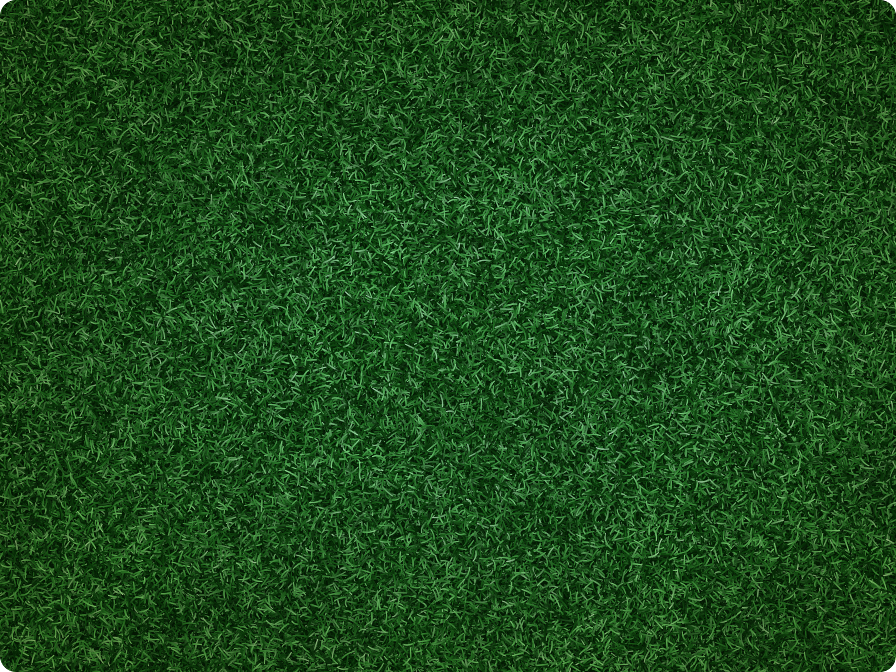
Write a Shadertoy shader that draws this texture.

```glsl
// Dense short green turf seen from above, with a soft vignette and rounded corners

vec4 hash4(vec3 p) {
    vec4 q = fract(p.xyzx * vec4(0.1031, 0.1030, 0.0973, 0.1099));
    q += dot(q, q.wzxy + 33.33);
    return fract((q.xxyz + q.yzzw) * q.zywx);
}

float valueNoise(vec2 p) {
    vec2 i = floor(p), f = fract(p);
    f = f * f * (3.0 - 2.0 * f);
    float low = mix(hash4(vec3(i, 3.0)).x, hash4(vec3(i + vec2(1, 0), 3.0)).x, f.x);
    float high = mix(hash4(vec3(i + vec2(0, 1), 3.0)).x, hash4(vec3(i + vec2(1, 1), 3.0)).x, f.x);
    return mix(low, high, f.y);
}

mat2 rotation(float angle) {
    float c = cos(angle), s = sin(angle);
    return mat2(c, s, -s, c);
}

// Green ramp: red and blue grow with the square of the green
vec3 grassColor(float green, float dryness) {
    float side = 0.82 * green * green;
    vec3 lush = vec3(side, green, side);
    vec3 pale = vec3(side + 0.17 * green, green, side + 0.18 * green);
    return mix(lush, pale, dryness);
}

// Lays one sheet of scattered, slightly curved blades over the turf
vec3 addBlades(vec3 turf, vec2 uv, float layer, float pixel) {
    const float CELL = 0.0128;
    vec2 p = rotation(layer * 2.4) * uv / CELL + layer * 17.3 + 200.0;
    vec2 home = floor(p);
    for (int y = -1; y <= 1; y++)
    for (int x = -1; x <= 1; x++) {
        vec2 id = home + vec2(x, y);
        vec4 shape = hash4(vec3(id, layer + 1.0));
        vec4 look = hash4(vec3(id, layer + 41.0));

        // Blade space: x runs from root to tip, y across
        vec2 q = rotation(shape.z * 6.2832) * (p - id - shape.xy) * CELL;
        float halfLength = mix(0.0042, 0.0098, shape.w);
        float along = clamp(q.x / halfLength, -1.0, 1.0);
        q.y += (look.x - 0.5) * 0.0035 * along * along;
        float dist = length(vec2(q.x - along * halfLength, q.y));
        float halfWidth = mix(0.0014, 0.0008, along * 0.5 + 0.5);
        float cover = 1.0 - smoothstep(halfWidth - 0.55 * pixel, halfWidth + 0.55 * pixel, dist);

        // Contact shadow, then the blade itself
        turf *= 1.0 - 0.15 * (1.0 - smoothstep(0.0, 0.004, dist));
        float green = 0.11 + 0.56 * pow(look.y, 1.4) + 0.008 * layer;
        green *= 0.93 + 0.15 * along;
        turf = mix(turf, grassColor(green, step(0.6, look.z) * look.w), cover);
    }
    return turf;
}

void mainImage(out vec4 fragColor, in vec2 fragCoord) {
    vec2 uv = fragCoord / iResolution.y;
    vec2 size = iResolution.xy / iResolution.y;
    float pixel = 1.0 / iResolution.y;

    // Blades from the shaded bottom up to the lit top
    vec3 color = vec3(0.018, 0.11, 0.018);
    for (int i = 0; i < 10; i++) color = addBlades(color, uv, float(i), pixel);

    // Uneven growth
    float patches = 0.5 * valueNoise(uv * 6.0) + 0.5 * valueNoise(uv * 17.0 + 9.0);
    color *= 0.93 + 0.18 * patches;

    // Cool bright middle, darker and slightly yellow rim
    vec2 centered = (uv - 0.5 * size) / size;
    float rim = smoothstep(0.15, 0.75, length(centered - vec2(0.04, 0.0)));
    color *= mix(1.08, 0.83, rim);
    color *= mix(vec3(1.0, 1.0, 1.06), vec3(1.02, 1.0, 0.75), rim);

    // Rounded corners on white
    vec2 corner = abs(uv - 0.5 * size) - 0.5 * size + 0.024;
    float outside = length(max(corner, 0.0)) - 0.024;
    color = mix(color, vec3(1.0), smoothstep(-0.5 * pixel, 0.5 * pixel, outside));
    fragColor = vec4(color, 1.0);
}
```
